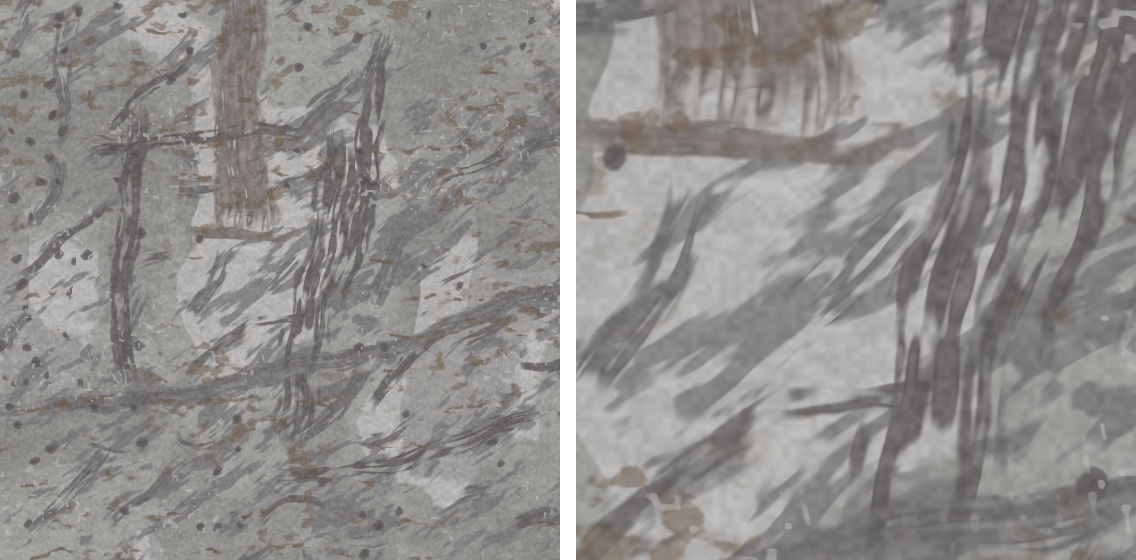
Left: the whole. Right: its middle third, enlarged.
This texture is drawn by a WebGL 2 fragment shader. Its source:

```glsl
#version 300 es
precision highp float;

uniform vec2 u_resolution;
out vec4 fragColor;

// Palette
const vec3 PLASTER = vec3(0.615, 0.615, 0.605);
const vec3 CEMENT = vec3(0.545, 0.54, 0.53);
const vec3 LIME = vec3(0.725, 0.72, 0.715);
const vec3 CHARCOAL = vec3(0.37, 0.355, 0.355);
const vec3 SLATE = vec3(0.45, 0.44, 0.445);
const vec3 UMBER = vec3(0.475, 0.445, 0.43);
const vec3 RUST = vec3(0.43, 0.365, 0.305);

// Tuning
const float SCATTER_CELLS = 6.5;
const float SCATTER_SHARE = 0.72;
const float PIT_CELLS = 27.0;
const float SEAM_ROWS = 15.0;
const float SMEAR_LEVEL = 0.58;
const float GRAIN = 0.11;

float hash(vec2 p) {
    vec3 q = fract(p.xyx * 0.1031);
    q += dot(q, q.yzx + 33.33);
    return fract((q.x + q.y) * q.z);
}

float noise(vec2 p) {
    vec2 i = floor(p), f = fract(p);
    f = f * f * (3.0 - 2.0 * f);
    return mix(mix(hash(i), hash(i + vec2(1, 0)), f.x),
               mix(hash(i + vec2(0, 1)), hash(i + vec2(1, 1)), f.x), f.y);
}

float fbm(vec2 p) {
    float sum = 0.0, amp = 0.53;
    for (int i = 0; i < 4; i++) {
        sum += amp * noise(p);
        p = mat2(1.6, 1.2, -1.2, 1.6) * p + 7.3;
        amp *= 0.5;
    }
    return sum;
}

// Nearest feature point: distance and random id
vec2 cellular(vec2 p) {
    vec2 base = floor(p), best = vec2(9.0, 0.0);
    for (int k = 0; k < 9; k++) {
        vec2 c = base + vec2(k % 3 - 1, k / 3 - 1);
        vec2 site = c + 0.15 + 0.7 * vec2(hash(c + 3.7), hash(c + 91.2));
        float d = length(p - site);
        if (d < best.x) best = vec2(d, hash(c + 47.5));
    }
    return best;
}

vec2 sineWarp(vec2 p) {
    return sin(p.yx * 17.0 + vec2(0.4, 2.1)) * 0.006
         + sin(p.yx * 41.0 + p * 23.0) * 0.003;
}

// Bristled stroke from a to b; dry leaves more wall showing
void brush(inout vec3 col, vec2 p, vec2 a, vec2 b, float bend, float width, float dry, vec3 pigment) {
    vec2 axis = 0.5 * (b - a);
    float halfLen = length(axis);
    axis /= halfLen;
    vec2 r = p - 0.5 * (a + b);
    vec2 q = vec2(dot(r, axis), dot(r, vec2(-axis.y, axis.x)));
    float t = q.x / halfLen;
    q.y -= bend * (1.0 - t * t);
    if (abs(t) > 1.4 || abs(q.y) > 2.0 * width) return;

    vec2 s = q + a * 5.0;
    float streak = 0.55 * noise(s * vec2(18, 230)) + 0.45 * noise(s * vec2(45, 105));
    float ragged = fbm(s * vec2(22, 55)) - 0.5;
    float side = 1.0 - smoothstep(0.75, 1.1, abs(q.y) / width + ragged * 1.1);
    float ends = 1.0 - smoothstep(0.8, 1.05, abs(t) + (streak - 0.5) * 0.4);
    float cover = side * ends * smoothstep(dry - 0.13, dry + 0.13, streak + ragged * 0.5);
    col = mix(col, pigment * (0.8 + 0.42 * streak), cover * 0.9);
}

void scatterStrokes(inout vec3 col, vec2 p) {
    vec2 base = floor(p * SCATTER_CELLS);
    for (int k = 0; k < 9; k++) {
        vec2 c = base + vec2(k % 3 - 1, k / 3 - 1);
        float pick = hash(c + 5.1), turn = hash(c + 12.9), size = hash(c + 31.4);
        if (pick > SCATTER_SHARE) continue;
        vec2 mid = (c + 0.2 + 0.6 * vec2(turn, hash(c + 8.8))) / SCATTER_CELLS;
        float angle = mix(0.4, 1.2, step(0.6, size)) + (turn - 0.5) * 0.9;
        vec2 reach = vec2(cos(angle), sin(angle)) * mix(0.035, 0.105, turn);
        brush(col, p, mid - reach, mid + reach, (pick - 0.35) * 0.05,
              mix(0.008, 0.022, size), mix(0.36, 0.56, hash(c + 2.2)), mix(CHARCOAL, SLATE, size));
    }
}

void main() {
    vec2 uv = gl_FragCoord.xy / u_resolution.y;
    vec2 p = uv + sineWarp(uv);

    // Plaster coats with crisp, upright patches
    float cloud = fbm(p * vec2(5.0, 4.0) + 2.0);
    vec3 col = mix(CEMENT, PLASTER, smoothstep(0.3, 0.58, cloud));
    float patchField = noise(p * vec2(7.5, 4.2) + 13.0) + 0.12 * (fbm(p * 28.0) - 0.5);
    col = mix(col, LIME, 0.85 * smoothstep(0.66, 0.69, patchField));
    float coat = noise(p * vec2(9.0, 3.5) + 41.0) + 0.1 * (fbm(p * 35.0) - 0.5);
    col = mix(col, CEMENT, 0.6 * smoothstep(0.66, 0.69, coat));
    col += 0.06 * (fbm(p * vec2(35, 90)) - 0.5);

    // Slanted smears of thin paint
    vec2 slant = mat2(0.83, -0.56, 0.56, 0.83) * p;
    float smear = fbm(slant * vec2(13, 36)) + 0.3 * (noise(p * 3.0 + 6.0) - 0.5);
    smear += 0.25 * (noise(slant * vec2(50, 170)) - 0.5);
    col = mix(col, SLATE, 0.7 * smoothstep(SMEAR_LEVEL, SMEAR_LEVEL + 0.12, smear));

    scatterStrokes(col, p);

    // Large trunks, slab and crossing bands
    brush(col, p, vec2(0.23, 0.31), vec2(0.255, 0.82), 0.02, 0.022, 0.38, CHARCOAL);
    brush(col, p, vec2(0.51, 0.19), vec2(0.62, 0.78), 0.0, 0.038, 0.47, CHARCOAL);
    brush(col, p, vec2(0.60, 0.44), vec2(0.69, 0.96), -0.01, 0.026, 0.45, CHARCOAL);
    brush(col, p, vec2(0.43, 0.59), vec2(0.43, 1.02), 0.0, 0.049, 0.2, UMBER);
    brush(col, p, vec2(0.33, 0.595), vec2(0.52, 0.577), -0.006, 0.011, 0.25, UMBER);
    brush(col, p, vec2(0.15, 0.71), vec2(0.56, 0.76), 0.025, 0.013, 0.42, CHARCOAL);
    brush(col, p, vec2(0.53, 0.74), vec2(0.69, 0.93), -0.02, 0.018, 0.33, SLATE);
    brush(col, p, vec2(0.48, 0.14), vec2(0.97, 0.27), -0.02, 0.017, 0.43, CHARCOAL);
    brush(col, p, vec2(-0.02, 0.26), vec2(1.05, 0.505), -0.045, 0.018, 0.22, SLATE);

    // Broken rusty seams
    float row = p.y * SEAM_ROWS + 0.5 * noise(vec2(p.x * 5.0, 3.0)) + 0.25 * noise(p * 45.0);
    float seam = 1.0 - smoothstep(0.02, 0.09, abs(fract(row) - 0.5));
    float broken = smoothstep(0.5, 0.68, fbm(vec2(p.x * 16.0, floor(row) * 3.7)));
    broken *= smoothstep(0.35, 0.6, noise(p * vec2(90, 160)));
    col = mix(col, RUST, 0.75 * seam * broken);
    float stain = smoothstep(0.6, 0.72, fbm(p * vec2(38, 52) + 19.0));
    col = mix(col, RUST, 0.55 * stain * smoothstep(0.45, 0.7, noise(p * 6.0 + 27.0)));

    // Pits, crowded near the left side
    vec2 pit = cellular((p + 0.012 * (fbm(p * 60.0) - 0.5)) * PIT_CELLS);
    float crowd = mix(0.38, 0.05, smoothstep(0.08, 0.18, p.x));
    float radius = mix(0.14, 0.28, fract(pit.y * 57.0));
    float hole = step(pit.y, crowd) * (1.0 - smoothstep(radius - 0.05, radius + 0.05, pit.x));
    col = mix(col, CHARCOAL * (0.85 + pit.x), 0.8 * hole);

    // Chips of lime and fine grain
    float chip = smoothstep(0.76, 0.88, noise(p * 150.0)) * smoothstep(0.5, 0.65, fbm(p * 9.0 + 33.0));
    col = mix(col, LIME, 0.6 * chip);
    col += GRAIN * (0.6 * noise(uv * 240.0) + 0.4 * noise(uv * vec2(80, 130)) - 0.5);
    fragColor = vec4(clamp(col, 0.0, 1.0), 1.0);
}
```
